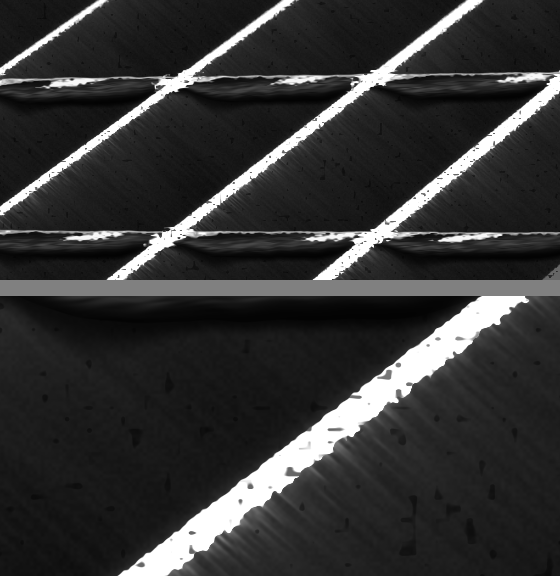
Top: the whole. Bottom: its middle third, enlarged.
Give the GLSL for this pattern, as a WebGL 1 fragment shader.

```glsl
precision highp float;
// Monochrome steel grating: bright slanted flat bars in slight perspective,
// crossed by two twisted rods that catch the light between welded knots.
// Layers: streaked side faces, rods with shadows and glints, worn bar edges.

uniform vec2 u_resolution;

float hash(vec2 p) {
  vec3 q = fract(p.xyx * vec3(0.1031, 0.1030, 0.0973));
  q += dot(q, q.yzx + 33.33);
  return fract((q.x + q.y) * q.z);
}

float noise(vec2 p) {
  vec2 i = floor(p), f = fract(p);
  f = f * f * (3.0 - 2.0 * f);
  float a = mix(hash(i), hash(i + vec2(1.0, 0.0)), f.x);
  float b = mix(hash(i + vec2(0.0, 1.0)), hash(i + 1.0), f.x);
  return mix(a, b, f.y);
}

// 1 inside (negative distance), 0 outside
float cover(float dist, float soft) {
  return 1.0 - smoothstep(-soft, soft, dist);
}

float bell(float x) {
  return exp(-x * x);
}

// Horizontal spacing of the slanted bars, growing with depth down the canvas
float barSpacing(float depth) {
  return 0.664 + 0.08 * depth;
}

// Whole numbers fall on the centre lines of the slanted bars
float barCoord(vec2 p) {
  float k = (p.x - 1.698 + 1.29 * p.y) / barSpacing(p.y);
  return k - 0.11 * smoothstep(1.4, 2.0, k);
}

// Side faces: lit beside each bar, falling into darkness across the cell
float sideFace(vec2 p) {
  float across = fract(barCoord(p));
  vec2 grain = vec2(dot(p, vec2(0.75, 0.66)), dot(p, vec2(-0.66, 0.75)));
  float streak = noise(grain * vec2(9.0, 120.0));
  float cloud = noise(grain * vec2(4.0, 11.0));
  float tone = 0.055 + 0.12 * exp(-1.8 * across);
  tone *= 0.76 + 0.22 * streak + 0.26 * cloud;
  float scratch = noise(grain * vec2(28.0, 210.0));
  tone += 0.55 * exp(-17.0 * across) * scratch * scratch * smoothstep(0.1, 0.6, p.y);
  float pit = smoothstep(0.86, 0.95, noise(p * 75.0));
  return tone * (1.0 - 0.4 * pit) + 0.02 * (noise(p * 230.0) - 0.5);
}

// Twisted rod laid over the tone behind it; row 0 is the upper rod
float twistedRod(float behind, vec2 p, float row, float px) {
  float top = mix(0.281 - 0.0115 * p.x, 0.823 + 0.004 * p.x, row);
  float k = barCoord(vec2(p.x, top + 0.02));
  float t = fract(k);
  float y = p.y - top + 0.004 * (noise(vec2(p.x * 24.0, row * 9.0)) - 0.5);
  float swell = smoothstep(0.0, 0.25, t) * (1.0 - smoothstep(0.7, 1.0, t));
  float thick = 0.05 + 0.043 * swell;

  // Shadow below, deepest just after each knot
  float reach = 0.02 + 0.04 * bell((t - 0.2) / 0.12);
  float shadow = step(0.0, y) * (1.0 - smoothstep(0.0, reach, y - thick));
  float tone = behind * (1.0 - 0.7 * shadow);

  // Body with one soft light band winding across it
  float v = y / thick;
  float brushed = noise(vec2(p.x * 30.0 + y * 90.0, y * 210.0));
  float body = 0.035 + 0.17 * bell((v - 0.72 + 0.5 * t) * 3.2) * (0.5 + brushed);
  body *= 1.0 - 0.7 * smoothstep(0.6, 0.95, v);
  float inside = cover(max(-y, y - thick), px);
  tone = mix(tone, body, inside);

  // Bright upper rim, wider beside the knot
  float rough = noise(p * vec2(70.0, 150.0)) - 0.5;
  float rimWidth = 0.006 + 0.015 * bell((t - 0.12) / 0.09);
  float rim = cover(y - rimWidth + 0.009 * rough, px * 1.3) * inside;
  tone = mix(tone, 0.78 + 0.5 * rough, rim);

  // Tapered glint, stepping along the rod from one repeat to the next
  float repeat = floor(k) + 2.0 - row;
  float s = (t - 0.46 - 0.17 * mod(repeat + row, 3.0)) / 0.15;
  float glintDist = abs(y - 0.018 + 0.011 * s) - 0.011 * (1.0 - s * s);
  float glint = cover(glintDist + 0.012 * rough, px * 1.6) * inside;
  tone = mix(tone, 0.97, glint);

  // Pitted knot where rod and bar meet
  float dx = (k - floor(k + 0.5)) * barSpacing(top);
  float dy = y - 0.019 + 0.25 * dx;
  float knotDist = (length(vec2(dx / 0.068, dy / 0.027)) - 1.0) * 0.027;
  float knot = cover(knotDist + 0.024 * rough, px * 1.5);
  float pit = smoothstep(0.68, 0.85, noise(p * vec2(75.0, 120.0) + 7.0));
  return mix(tone, 0.98 - 0.75 * pit, knot);
}

// Slanted bar edge: smooth on the left, ragged on the right, sparsely pitted
float slantedBar(float behind, vec2 p, float px) {
  float k = barCoord(p);
  float id = floor(k + 0.5);
  float offset = (k - id) * barSpacing(p.y);
  float halfWidth = 0.030 + 0.006 * id;
  float ragged = mix(0.005, 0.016, step(0.0, offset));
  float dist = abs(offset) - halfWidth + ragged * (noise(p * 150.0) - 0.5);
  float blur = px * 1.3 + 0.005 * (1.0 - smoothstep(0.0, 0.35, p.y));
  float dim = mix(1.0, 0.4, step(1.5, id));
  float glow = 0.11 * dim * exp(-max(dist, 0.0) / 0.013);
  float pit = smoothstep(0.8, 0.92, noise(p * vec2(85.0, 130.0)));
  float metal = dim * (1.0 - 0.6 * pit * smoothstep(0.15, 0.5, p.y));
  return mix(behind + glow, metal, cover(dist, blur));
}

void main() {
  vec2 p = gl_FragCoord.xy / u_resolution * vec2(2.0, 1.0);
  p.y = 1.0 - p.y; // depth, measured down from the top edge
  float px = 1.0 / u_resolution.y;
  float tone = sideFace(p);
  for (int row = 0; row < 2; row++) {
    tone = twistedRod(tone, p, float(row), px);
  }
  tone = slantedBar(tone, p, px);
  gl_FragColor = vec4(vec3(clamp(tone, 0.0, 1.0)), 1.0);
}
```
